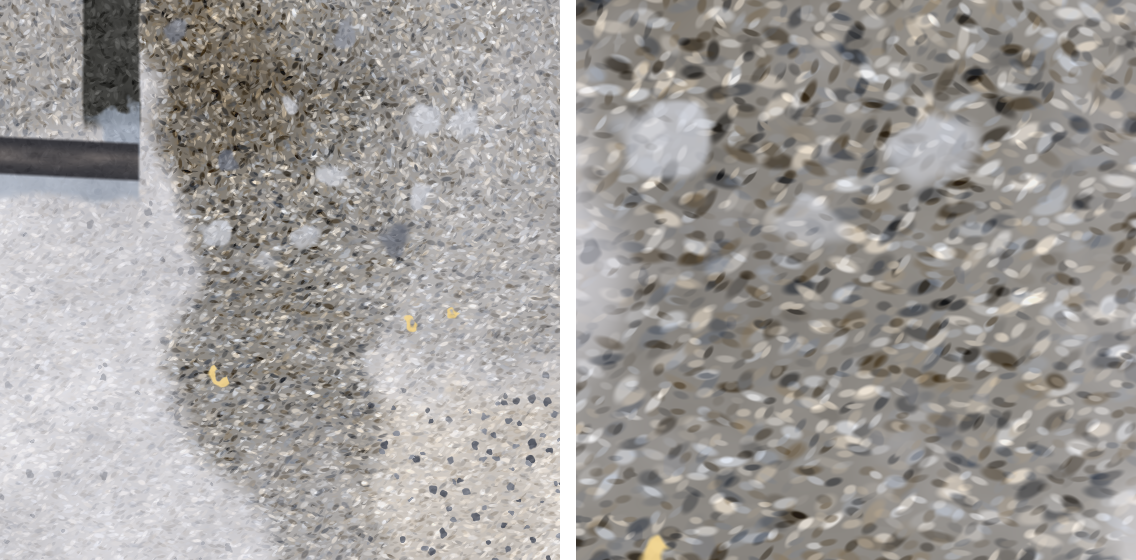
Left: the whole. Right: its middle third, enlarged.
Write a three.js fragment shader that draws this texture.

```glsl
// Weathered concrete with a gritty dark stain, pebbles, paint flakes and a pipe end.
varying vec2 vUv;

const vec3 CONCRETE = vec3(0.815, 0.81, 0.825);
const vec3 SAND = vec3(0.80, 0.775, 0.75);
const vec3 STAIN = vec3(0.53, 0.515, 0.495);
const vec3 MOSS = vec3(0.44, 0.405, 0.355);
const vec3 SLATE = vec3(0.25, 0.27, 0.32);
const vec3 PEBBLE = vec3(0.79, 0.80, 0.83);
const vec3 POST = vec3(0.21, 0.21, 0.20);
const vec3 PIPE = vec3(0.22, 0.22, 0.24);
const vec3 PIPE_SHINE = vec3(0.40, 0.38, 0.38);
const vec3 BLUE_GREY = vec3(0.60, 0.64, 0.70);
const vec3 PAINT = vec3(0.93, 0.82, 0.56);
const float GRAIN_SCALE = 66.0;
const float SPECK_SCALE = 38.0;
const float PEBBLE_SCALE = 10.0;
const float QUIET_GRAIN = 0.12;
const float STAIN_GRAIN = 0.43;

float hash(vec2 p) {
  vec3 q = fract(vec3(p.xyx) * 0.1031);
  q += dot(q, q.yzx + 33.33);
  return fract((q.x + q.y) * q.z);
}

vec2 hash2(vec2 p) {
  return vec2(hash(p + 17.3), hash(p + 71.9));
}

float noise(vec2 p) {
  vec2 i = floor(p), f = fract(p);
  f = f * f * (3.0 - 2.0 * f);
  return mix(mix(hash(i), hash(i + vec2(1, 0)), f.x),
             mix(hash(i + vec2(0, 1)), hash(i + vec2(1, 1)), f.x), f.y);
}

float fbm(vec2 p) {
  float sum = 0.0, amp = 0.5;
  for (int i = 0; i < 4; i++) {
    sum += amp * noise(p);
    p = p * 2.03 + 9.7;
    amp *= 0.5;
  }
  return sum / 0.9375;
}

// 1 between lo and hi, with soft ends
float band(float lo, float hi, float soft, float x) {
  return smoothstep(lo - soft, lo + soft, x) * (1.0 - smoothstep(hi - soft, hi + soft, x));
}

// Overlapping slivers: x is signed tone, y is a warm or cool tint
vec2 slivers(vec2 p, float spread) {
  vec2 cell = floor(p), result = vec2(0.0);
  for (int j = -1; j <= 1; j++)
    for (int i = -1; i <= 1; i++) {
      vec2 id = cell + vec2(i, j), rnd = hash2(id);
      vec2 d = p - id - rnd;
      float a = 0.25 + (hash(id + 5.1) - 0.5) * spread;
      d = vec2(cos(a) * d.x + sin(a) * d.y, cos(a) * d.y - sin(a) * d.x);
      d.y += 0.25 * (rnd.x - 0.5) * d.x * d.x;
      float r = length(d / vec2(0.55 + 0.4 * rnd.y, 0.24 + 0.2 * rnd.x));
      vec2 shade = vec2(hash(id + 31.7), hash(id + 47.2)) * 2.0 - 1.0;
      result = mix(result, shade, 1.0 - smoothstep(0.45, 1.0, r));
    }
  return result;
}

// Sparse rough stones: x is coverage, y is a random shade
vec2 stones(vec2 p, float density) {
  vec2 cell = floor(p), result = vec2(0.0);
  vec2 bent = p + 0.22 * (vec2(noise(p * 4.0), noise(p * 4.0 + 40.0)) - 0.5);
  for (int j = -1; j <= 1; j++)
    for (int i = -1; i <= 1; i++) {
      vec2 id = cell + vec2(i, j), rnd = hash2(id + 3.0);
      float r = length((bent - id - rnd) * vec2(1.0, 0.8 + 0.6 * rnd.x));
      float size = 0.14 + 0.16 * rnd.y;
      float m = (1.0 - smoothstep(size * 0.7, size * 1.15, r)) * step(hash(id + 8.8), density);
      if (m > result.x) result = vec2(m, rnd.x);
    }
  return result;
}

void main() {
  vec2 p = vUv;
  float broad = fbm(p * 6.0), patchy = fbm(p * 17.0 + 20.0);
  vec2 q = p + 0.16 * (vec2(broad, patchy) - 0.5);

  // Stain outline and sandy corner
  float left = 0.335 - 0.085 * smoothstep(0.62, 0.78, p.y) + 0.16 * (1.0 - smoothstep(0.0, 0.3, p.y));
  float right = 0.70 + 0.22 * smoothstep(0.3, 0.85, p.y);
  float stain = band(left, right, 0.035, q.x) * mix(0.5, 1.0, smoothstep(0.05, 0.35, p.y));
  stain *= 1.0 - 0.4 * smoothstep(0.55, 0.8, q.x);
  stain = max(stain, 0.45 * smoothstep(0.62, 0.75, q.x) * smoothstep(0.28, 0.4, q.y));
  stain = max(stain, 0.6 * smoothstep(0.72, 0.8, p.y) * (1.0 - smoothstep(0.15, 0.2, p.x)));
  stain *= 0.6 + 0.8 * patchy;
  float sandy = smoothstep(0.58, 0.72, q.x) * (1.0 - smoothstep(0.25, 0.36, q.y));
  float mossy = band(0.25, 0.5, 0.1, q.x) * smoothstep(0.55, 0.85, q.y);

  // Ground and grit
  float spread = mix(1.5, 3.1, smoothstep(0.5, 0.75, p.y));
  vec2 grit = 0.65 * slivers(p * GRAIN_SCALE, spread) + 0.5 * slivers(p * GRAIN_SCALE * 1.7 + 50.0, spread);
  vec3 color = mix(mix(CONCRETE, SAND, sandy), mix(STAIN, MOSS, mossy), clamp(stain, 0.0, 1.0));
  color += 0.14 * (broad - 0.5) + 0.08 * (patchy - 0.5);
  float amount = mix(QUIET_GRAIN + 0.08 * sandy, STAIN_GRAIN, clamp(stain, 0.0, 1.0));
  color += amount * (grit.x + 0.12 * grit.y * vec3(1.0, 0.2, -1.0));

  // Pebbles in the stain, slate specks in the sand
  vec2 pebble = stones(p * PEBBLE_SCALE, 0.3);
  vec3 pebbleColor = mix(SLATE + 0.15, PEBBLE, smoothstep(0.1, 0.2, pebble.y)) + 0.1 * grit.x;
  color = mix(color, pebbleColor, 0.8 * pebble.x * smoothstep(0.25, 0.5, stain) * smoothstep(0.4, 0.6, p.y));
  vec2 speck = stones(p * SPECK_SCALE, 0.12 + 0.28 * sandy);
  color = mix(color, SLATE + 0.3 * speck.y + 0.1 * grit.x, speck.x * (0.3 + 0.55 * sandy));

  // Curled paint flakes along a line
  for (int i = 0; i < 3; i++) {
    float k = float(i), size = 0.021 - 0.006 * k;
    vec2 d = p - mix(vec2(0.395, 0.33), vec2(0.81, 0.443), 1.0 - pow(1.0 - 0.5 * k, 2.5));
    d += 0.012 * (vec2(noise(p * 90.0), noise(p * 90.0 + 30.0)) - 0.5);
    float ring = abs(length(d) - size * 0.65) - size * 0.26;
    float curl = (1.0 - smoothstep(-0.002, 0.003, ring)) * (1.0 - smoothstep(0.0, 0.006, d.x + d.y - 0.004));
    color = mix(color, PAINT + 0.06 * grit.x, curl);
  }

  // Post, its pale foot, and the pipe
  float post = band(0.148, 0.25, 0.004, p.x + 0.008 * (patchy - 0.5)) * smoothstep(0.765, 0.79, p.y);
  color = mix(color, POST + 0.16 * grit.x + 0.1 * (patchy - 0.5), 0.95 * post);
  float foot = 1.0 - smoothstep(0.6, 1.1, length((q - vec2(0.205, 0.765)) / vec2(0.055, 0.04)));
  color = mix(color, BLUE_GREY + 0.08 * grit.x, 0.85 * foot * (1.0 - smoothstep(0.247, 0.252, p.x)));
  float v = (p.y - 0.722 + 0.05 * p.x) / 0.034;
  float end = 1.0 - smoothstep(0.244, 0.252, p.x);
  float below = band(-2.0, -0.5, 0.35, v + 0.8 * (patchy - 0.5)) * end;
  color = mix(color, BLUE_GREY + 0.25 * (broad - 0.3), 0.75 * below);
  float shine = band(-0.5, 0.45, 0.4, v) * fbm(p * vec2(12.0, 50.0)) * 1.3;
  color = mix(color, mix(PIPE, PIPE_SHINE, shine) + 0.04 * grit.x, band(-0.95, 1.0, 0.12, v) * end);

  gl_FragColor = vec4(clamp(color, 0.08, 0.94), 1.0);
}
```
